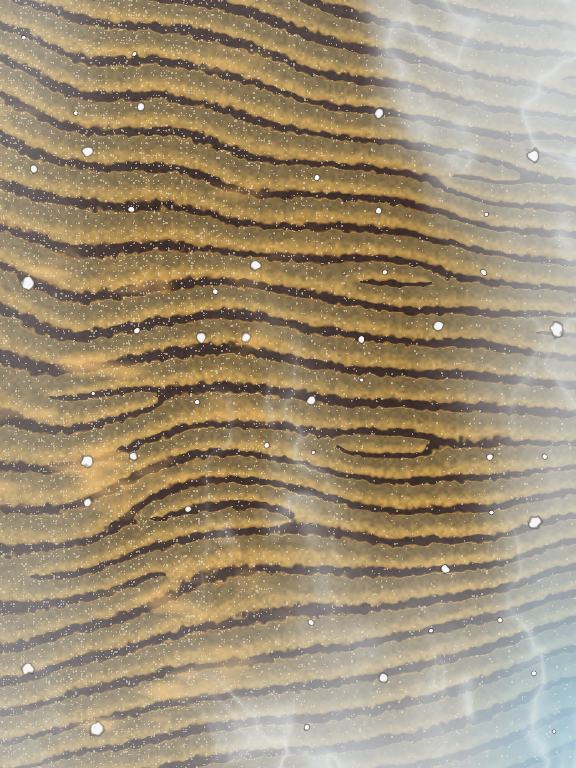
A WebGL 2 fragment shader for this texture:

```glsl
#version 300 es
precision highp float;

uniform vec2 u_resolution;
out vec4 fragColor;

const float TAU = 6.2831853;
const float RIPPLES = 17.5;       // sand ripples per canvas width
const int FORK_PAIRS = 9;         // places where ripples split and rejoin
const float SPECK_CELLS = 230.0;  // fine grains per canvas width
const float FOAM_CELLS = 10.0;    // foam flecks per canvas width
const vec3 TROUGH = vec3(0.21, 0.16, 0.16);
const vec3 OLIVE = vec3(0.49, 0.41, 0.27);
const vec3 GOLD = vec3(0.78, 0.62, 0.33);
const vec3 RUST = vec3(0.50, 0.30, 0.14);
const vec3 GLOW = vec3(1.0, 0.76, 0.40);
const vec3 HAZE = vec3(0.84, 0.87, 0.89);
const vec3 SKY = vec3(0.66, 0.82, 0.91);

float hash(vec2 p) {
    return fract(sin(dot(p, vec2(127.1, 311.7))) * 43758.5453);
}

vec2 hash2(vec2 p) {
    return vec2(hash(p), hash(p + 41.3));
}

float noise(vec2 p) {
    vec2 i = floor(p), f = fract(p);
    f = f * f * (3.0 - 2.0 * f);
    return mix(mix(hash(i), hash(i + vec2(1, 0)), f.x),
               mix(hash(i + vec2(0, 1)), hash(i + vec2(1, 1)), f.x), f.y);
}

float fbm(vec2 p) {
    float sum = 0.0, amp = 0.5;
    for (int i = 0; i < 4; i++) {
        sum += amp * noise(p);
        p = mat2(1.6, 1.2, -1.2, 1.6) * p + 7.3;
        amp *= 0.5;
    }
    return sum / 0.9375;
}

// Ripple phase: tilted, wavy lines with pairs of forks
float ripplePhase(vec2 p, float v) {
    float tilt = mix(0.17, -0.30, smoothstep(0.1, 1.0, v));
    float wave = 0.085 * (noise(p * vec2(3.2, 2.6) + 3.7) - 0.5)
               + 0.032 * (noise(p * vec2(7.0, 5.0) + 19.0) - 0.5);
    float phase = RIPPLES * (p.y - tilt * (p.x - 0.5) - wave);
    for (int i = 0; i < FORK_PAIRS; i++) {
        vec2 seed = vec2(float(i), 5.7);
        vec2 start = vec2(hash(seed), 0.3 + 0.95 * (float(i) + hash(seed + 2.0)) / float(FORK_PAIRS));
        vec2 a = (p - start) * vec2(1.0, 1.8);
        vec2 b = a - vec2(0.1 + 0.15 * hash(seed + 4.0), 0.0);
        phase += (atan(a.y, a.x) - atan(b.y, b.x)) / TAU;
    }
    return phase;
}

vec3 sand(vec2 p, float v) {
    float ragged = 0.13 * (noise(p * 85.0) - 0.5) + 0.08 * (noise(p * 170.0) - 0.5);
    float f = fract(ripplePhase(p, v) + ragged);
    float width = 0.20 + 0.16 * noise(p * vec2(6.0, 11.0) + 8.0);
    float trough = smoothstep(0.0, 0.08, f) * (1.0 - smoothstep(width - 0.03, width + 0.06, f));
    float crest = 1.0 - smoothstep(0.42, 0.78, f);
    vec3 color = mix(OLIVE, GOLD, crest * (0.7 + 0.3 * noise(p * 5.0)));
    float rim = (1.0 - smoothstep(width, width + 0.16, f)) * noise(p * 14.0 + 31.0);
    color = mix(color, RUST, 0.55 * rim);
    color = mix(color, TROUGH, 0.94 * trough);
    return color * (0.88 + 0.24 * noise(p * 190.0));
}

// Pale reflection on the water, strongest right and below
float hazeAmount(vec2 p, float v) {
    float cloud = fbm(p * vec2(4.0, 3.0) + 12.0);
    float x = p.x + 0.22 * (cloud - 0.5);
    float right = 0.72 * smoothstep(0.74, 1.02, x);
    float low = (1.0 - smoothstep(0.0, 0.36, v + 0.15 * (cloud - 0.5)))
              * (0.40 + 0.50 * smoothstep(0.2, 0.7, x));
    float corner = 0.66 * smoothstep(0.0, 0.1, x - 0.60 - 0.5 * (1.0 - v)) * smoothstep(0.60, 0.85, v);
    float left = 0.30 * (1.0 - smoothstep(0.0, 0.3, x)) + 0.16 * smoothstep(0.7, 1.0, v);
    return 1.0 - (1.0 - right) * (1.0 - low) * (1.0 - corner) * (1.0 - left);
}

// Thin curling streaks of light
float wisps(vec2 p, float haze) {
    vec2 q = p * vec2(6.0, 3.0) + 2.2 * vec2(fbm(p * 4.0), fbm(p * 4.0 + 23.0));
    float ridge = pow(1.0 - abs(2.0 * fbm(q) - 1.0), 9.0);
    vec2 d = (p - vec2(0.47, 0.36)) / vec2(0.11, 0.36);
    float patchMask = exp(-dot(d, d));
    float film = 0.35 * patchMask * smoothstep(0.35, 0.65, fbm(q * 0.8 + 9.0));
    return film + ridge * (0.5 * patchMask + 0.5 * smoothstep(0.35, 0.8, haze));
}

// Irregular dots, one per occupied grid cell
float flecks(vec2 p, float cells, float share, float minR, float maxR) {
    vec2 cell = floor(p * cells);
    vec2 center = 0.25 + 0.5 * hash2(cell + 3.1);
    float size = hash(cell + 17.0);
    float r = mix(minR, maxR, size * size);
    float d = length(fract(p * cells) - center) + r * 0.7 * (noise(p * cells * 14.0) - 0.5);
    return step(hash(cell + 61.0), share) * (1.0 - smoothstep(r * 0.7, r * 1.2, d));
}

void main() {
    vec2 p = gl_FragCoord.xy / u_resolution.x;
    float v = gl_FragCoord.y / u_resolution.y;
    vec3 color = sand(p, v);

    // Warm glints on the left
    float glint = smoothstep(0.62, 0.82, fbm(p * vec2(5.0, 13.0) + 4.0)) * (1.0 - smoothstep(0.3, 0.6, p.x));
    color = mix(color, GLOW, 0.75 * glint);

    // Water surface
    float haze = hazeAmount(p, v);
    vec3 veil = mix(HAZE, SKY, smoothstep(0.75, 1.0, p.x) * (1.0 - smoothstep(0.05, 0.35, v)));
    color = mix(color, veil, 0.9 * haze);
    color = mix(color, vec3(0.93, 0.95, 0.95), min(wisps(p, haze), 0.8));

    // Grains and foam
    float density = 0.06 + 0.13 * (1.0 - smoothstep(0.2, 0.8, p.x));
    color = mix(color, vec3(0.92, 0.89, 0.82), 0.6 * flecks(p, SPECK_CELLS, density, 0.25, 0.5));
    float rim = flecks(p, FOAM_CELLS, 0.36, 0.045, 0.14);
    float foam = flecks(p, FOAM_CELLS, 0.36, 0.032, 0.115);
    color = mix(color, TROUGH, 0.6 * rim);
    color = mix(color, vec3(0.96), foam);
    fragColor = vec4(color, 1.0);
}
```
